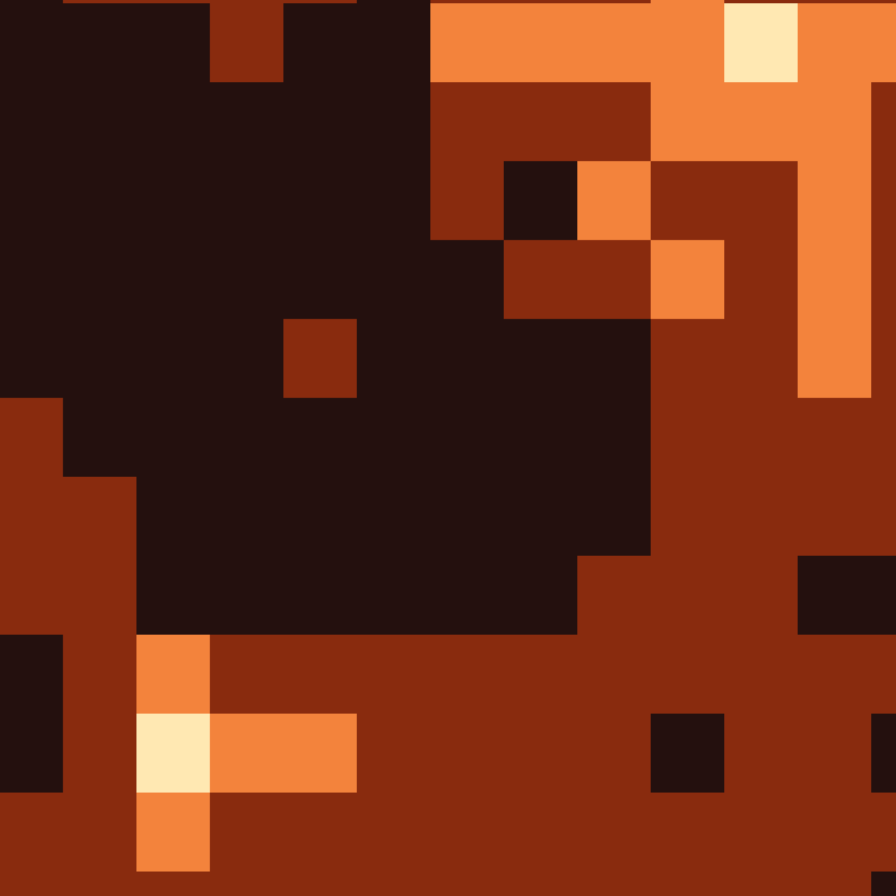
This texture is drawn by a three.js fragment shader. Its source:

```glsl
// Blocky ember mosaic: a charred hollow among rust cells with glowing and white-hot blocks.
varying vec2 vUv;

#define CELL vec2(0.0820, 0.0881)       // block size
#define GRID_SHIFT vec2(0.143, 0.690)   // grid phase, in cells
#define COLUMNS 13
#define ROWS 12
#define EDGE 0.0015                     // width of the softened block borders
#define PATCH_SIZE 2.2                  // size of the small clusters, in cells
#define JITTER 0.45                     // heat variation from cell to cell
#define HOLLOW_DEPTH 0.6                // how strongly the hollow cools its cells
#define HEAT_STEPS vec3(0.39, 0.87, 0.985) // shares below rust, glow and white heat

const vec3 CHAR_COLOR = vec3(0.141, 0.063, 0.055);
const vec3 RUST_COLOR = vec3(0.537, 0.169, 0.055);
const vec3 GLOW_COLOR = vec3(0.953, 0.514, 0.235);
const vec3 HOT_COLOR  = vec3(1.000, 0.910, 0.700);

float hash(vec2 p) {
  vec3 q = fract(p.xyx * 0.1031);
  q += dot(q, q.yzx + 33.33);
  return fract((q.x + q.y) * q.z);
}

float valueNoise(vec2 p) {
  vec2 i = floor(p);
  vec2 f = smoothstep(0.0, 1.0, p - i);
  float low  = mix(hash(i), hash(i + vec2(1.0, 0.0)), f.x);
  float high = mix(hash(i + vec2(0.0, 1.0)), hash(i + 1.0), f.x);
  return mix(low, high, f.y);
}

float segmentDistance(vec2 p, vec2 a, vec2 b) {
  vec2 ab = b - a;
  float t = clamp(dot(p - a, ab) / dot(ab, ab), 0.0, 1.0);
  return length(p - a - ab * t);
}

// Heat of one cell: clusters, single-cell jitter and the large diagonal hollow
float cellHeat(vec2 cell) {
  vec2 center = (cell + 0.5 - GRID_SHIFT) * CELL;
  float hollow = segmentDistance(center, vec2(0.0, 0.9), vec2(0.56, 0.45));
  return valueNoise(cell / PATCH_SIZE + 7.0)
       + JITTER * hash(cell + 57.0)
       + HOLLOW_DEPTH * smoothstep(0.10, 0.24, hollow);
}

vec3 heatColor(float rank) {
  vec3 color = mix(CHAR_COLOR, RUST_COLOR, step(HEAT_STEPS.x, rank));
  color = mix(color, GLOW_COLOR, step(HEAT_STEPS.y, rank));
  return mix(color, HOT_COLOR, step(HEAT_STEPS.z, rank));
}

void main() {
  // Four cells around the nearest grid corner
  vec2 p = vUv / CELL + GRID_SHIFT;
  vec2 corner = floor(p + 0.5);
  vec4 heat = vec4(cellHeat(corner - 1.0),
                   cellHeat(corner + vec2(0.0, -1.0)),
                   cellHeat(corner + vec2(-1.0, 0.0)),
                   cellHeat(corner));

  // Rank them among all cells, so that each color keeps its share
  vec4 rank = vec4(0.0);
  for (int y = 0; y < ROWS; y++) {
    for (int x = 0; x < COLUMNS; x++) {
      float other = cellHeat(vec2(float(x), float(y)));
      rank += vec4(lessThan(vec4(other), heat));
    }
  }
  rank /= float(ROWS * COLUMNS);

  // Blend across the thin borders
  vec2 blend = clamp((p - corner) * CELL / EDGE + 0.5, 0.0, 1.0);
  vec3 lower = mix(heatColor(rank.x), heatColor(rank.y), blend.x);
  vec3 upper = mix(heatColor(rank.z), heatColor(rank.w), blend.x);
  gl_FragColor = vec4(mix(lower, upper, blend.y), 1.0);
}
```
